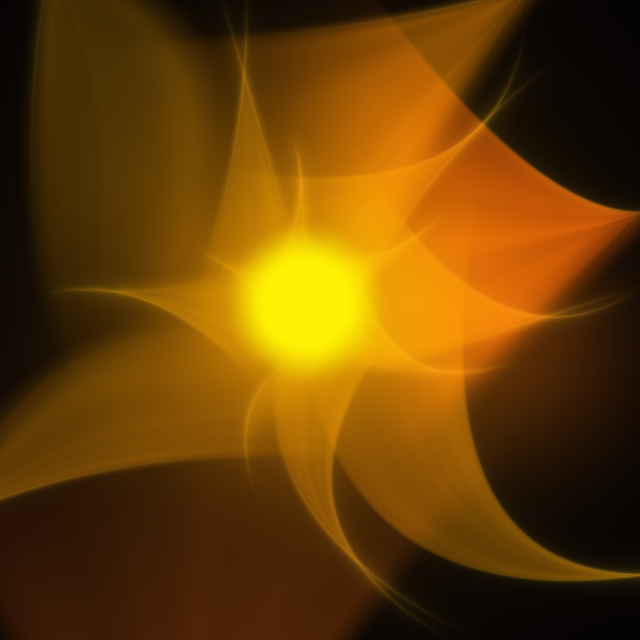
A WebGL 2 fragment shader for this background:

```glsl
#version 300 es
precision highp float;
// A blazing yellow core with curved, translucent petals of amber light.
// Each petal is a fan between two parabolic edges that cross at its tip;
// streaked fills and thin glowing edges are added over a radial halo.

uniform vec2 u_resolution;
out vec4 fragColor;

const vec2 CORE = vec2(0.478, 0.525);
const vec3 AMBER = vec3(1.0, 0.61, 0.0);
const vec3 YELLOW = vec3(1.0, 0.95, 0.01);
const vec3 EDGE_LIGHT = vec3(0.32, 0.25, 0.03);
const vec3 OLIVE = vec3(0.19, 0.135, 0.0);
const vec3 GOLD = vec3(0.24, 0.155, 0.0);

float hash(float n) {
    return fract(sin(n * 91.37) * 4375.85);
}

float noise(float t) {
    float cell = floor(t);
    float f = t - cell;
    return mix(hash(cell), hash(cell + 1.0), f * f * (3.0 - 2.0 * f));
}

float gauss(float d, float width) {
    return exp(-d * d / (width * width));
}

// Signed distance to the edge y = (1 - x)(a + b x), in canvas units
float edgeDistance(vec2 q, vec2 ab, float size) {
    float slope = ab.y - ab.x - 2.0 * ab.y * q.x;
    float height = (1.0 - q.x) * (ab.x + ab.y * q.x);
    return (q.y - height) * size / sqrt(1.0 + slope * slope);
}

float edgeGlow(float d) {
    return 0.75 * exp(-abs(d) / 0.0026) + 0.35 * exp(-abs(d) / 0.015);
}

// Edges hold (a, b) of the left and right side; lines their sharpness
vec3 petal(vec2 p, vec2 tip, vec4 edges, vec2 lines, vec3 tint) {
    vec2 axis = tip - CORE;
    float size = length(axis);
    vec2 dir = axis / size;
    vec2 v = p - CORE;
    vec2 q = vec2(dot(v, dir), dot(v, vec2(-dir.y, dir.x))) / size;

    float left = edgeDistance(q, edges.xy, size);
    float right = edgeDistance(q, edges.zw, size);
    vec2 soft = mix(vec2(0.04), vec2(0.005), clamp(lines * 1.4, 0.0, 1.0));
    float inside = smoothstep(-soft.x, soft.x, -left)
                 * smoothstep(-soft.y, soft.y, right);
    inside *= smoothstep(0.05, 0.55, q.x) * (1.0 - smoothstep(0.97, 1.04, q.x));

    // Streaks converge on the tip because they follow the fan coordinate
    float fan = right / max(right - left, 0.002);
    float streak = 0.65 * noise(fan * 6.0 + size * 40.0)
                 + 0.35 * noise(fan * 15.0 + size * 70.0);
    float fill = inside * (0.85 + 0.35 * streak);

    float reach = smoothstep(0.2, 0.95, q.x) * (1.0 - smoothstep(1.0, 1.45, q.x));
    float glow = lines.x * edgeGlow(left) + lines.y * edgeGlow(right);
    return (tint * fill + EDGE_LIGHT * glow * reach) * gauss(q.y, 0.5);
}

vec3 largePetals(vec2 p) {
    vec3 c = petal(p, vec2(1.0, 0.668), vec4(2.25, -2.0, -0.6, 0.05),
                   vec2(0.8, 0.0), vec3(0.72, 0.27, 0.01));
    c += petal(p, vec2(0.83, 1.02), vec4(1.15, -0.35, -0.1, 0.1),
               vec2(0.5, 0.1), vec3(0.49, 0.275, 0.0));
    c += petal(p, vec2(0.078, 1.065), vec4(0.58, 0.48, 0.5, -1.4),
               vec2(0.35, 0.0), vec3(0.23, 0.155, 0.0));
    c += petal(p, vec2(-0.08, 0.19), vec4(0.44, -0.31, 0.1, -0.85),
               vec2(0.6, 0.1), vec3(0.27, 0.175, 0.0));
    c += petal(p, vec2(0.3, -0.6), vec4(0.43, -0.45, -0.9, 0.4),
               vec2(0.2, 0.0), vec3(0.27, 0.115, 0.012));
    c += petal(p, vec2(1.0, 0.1016), vec4(0.758, -1.525, -0.03, -1.03),
               vec2(0.8, 0.7), vec3(0.37, 0.23, 0.0));
    return c;
}

vec3 smallPetals(vec2 p) {
    vec3 c = petal(p, vec2(0.853, 0.505), vec4(0.967, -0.956, -0.375, 0.0),
                   vec2(0.9, 0.5), vec3(0.34, 0.21, 0.0));
    c += petal(p, vec2(0.755, 0.807), vec4(0.868, -0.9, -0.19, 0.2),
               vec2(0.8, 0.5), GOLD);
    c += petal(p, vec2(0.3815, 0.883), vec4(0.56, -0.2, -0.02, 0.0),
               vec2(0.6, 0.5), OLIVE);
    c += petal(p, vec2(0.182, 0.544), vec4(0.7, -0.58, -0.3, 0.24),
               vec2(0.7, 0.3), OLIVE);
    c += petal(p, vec2(0.56, 0.121), vec4(0.53, -0.97, -0.04, -0.71),
               vec2(0.7, 0.6), GOLD);
    c += petal(p, vec2(0.69, 0.42), vec4(0.65, -0.93, -0.2, -0.3),
               vec2(0.9, 0.4), OLIVE);
    c += petal(p, vec2(0.384, 0.323), vec4(0.9, -0.5, 0.435, -0.82),
               vec2(0.0, 0.5), OLIVE * 0.7);
    c += petal(p, vec2(0.47, 0.72), vec4(0.5, -0.5, -0.03, 0.0),
               vec2(0.5, 0.4), GOLD);
    c += petal(p, vec2(0.638, 0.622), vec4(0.45, -0.45, -0.3, 0.2),
               vec2(0.5, 0.3), GOLD);
    c += petal(p, vec2(0.352, 0.586), vec4(0.4, -0.3, -0.4, 0.4),
               vec2(0.3, 0.2), OLIVE);
    return c;
}

void main() {
    vec2 p = gl_FragCoord.xy / u_resolution;
    float r = length(p - CORE);

    // Dark ground, wide halo, ember haze and petals
    vec3 color = vec3(0.018, 0.01, 0.012);
    color += AMBER * (0.72 * gauss(r, 0.19) + 0.3 * gauss(r, 0.34));
    color += vec3(0.2, 0.085, 0.01) * gauss(length(p - vec2(0.83, 0.45)), 0.16);
    color += largePetals(p) + smallPetals(p);

    // Soft ceiling keeps overlaps amber; the core alone turns yellow
    vec3 ceiling = vec3(1.02, 0.58 + 0.4 * gauss(r, 0.165), 0.2);
    color *= pow(1.0 + pow(color / ceiling, vec3(4.0)), vec3(-0.25));
    color = mix(color, YELLOW, 1.0 - smoothstep(0.06, 0.135, r));
    fragColor = vec4(min(color, vec3(1.0)), 1.0);
}
```
